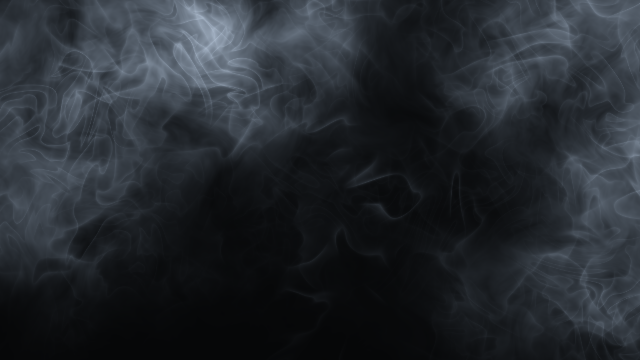
A WebGL 1 fragment shader for this texture:

```glsl
precision highp float;

// Pale blue-grey smoke drifting over a near-black background.
// Soft puffs set where the smoke lies; curl-warped gradient noise shapes
// its cloudy body, and one-sided ridges draw the thin folded veils.

uniform vec2 u_resolution;

const float TAU = 6.28318;
const vec3 SHADOW_TINT = vec3(0.87, 1.00, 1.15);
const vec3 LIGHT_TINT = vec3(0.94, 1.00, 1.08);

vec2 gradientAt(vec2 cell) {
  float angle = TAU * fract(sin(dot(cell, vec2(127.1, 311.7))) * 43758.5);
  return vec2(cos(angle), sin(angle));
}

// Gradient noise, roughly -0.7 to 0.7
float noise(vec2 p) {
  vec2 i = floor(p);
  vec2 f = p - i;
  vec2 u = f * f * f * (f * (f * 6.0 - 15.0) + 10.0);
  vec2 e = vec2(1.0, 0.0);
  float a = dot(gradientAt(i), f);
  float b = dot(gradientAt(i + e.xy), f - e.xy);
  float c = dot(gradientAt(i + e.yx), f - e.yx);
  float d = dot(gradientAt(i + e.xx), f - e.xx);
  return mix(mix(a, b, u.x), mix(c, d, u.x), u.y);
}

float fbm(vec2 p) {
  float sum = 0.0;
  float amplitude = 0.6;
  for (int i = 0; i < 5; i++) {
    sum += amplitude * noise(p);
    p = mat2(1.6, 1.2, -1.2, 1.6) * p + 7.3;
    amplitude *= 0.56;
  }
  return sum;
}

// Divergence-free flow from a noise potential
vec2 curl(vec2 p) {
  float h = 0.02;
  float n = noise(p);
  return vec2(noise(p + vec2(0.0, h)) - n, n - noise(p + vec2(h, 0.0))) / h;
}

// Swirl a point through ever smaller eddies
vec2 swirl(vec2 p, float strength, float seed) {
  float frequency = 2.3;
  for (int i = 0; i < 4; i++) {
    p += strength * curl(p * frequency + seed);
    frequency *= 1.8;
    strength *= 0.58;
  }
  return p;
}

// Folded sheet: crisp on one side, fading slowly on the other
float veil(float n, float fade, float crispness) {
  return exp(-max(n, 0.0) * fade) * exp(min(n, 0.0) * crispness);
}

// Stacked sheets, from broad folds to fine fibres
float veils(vec2 p) {
  float sum = 0.0;
  float frequency = 3.0;
  float weight = 1.0;
  for (int i = 0; i < 5; i++) {
    float seed = 13.7 * float(i) + 4.1;
    vec2 q = swirl(p, 0.065, seed) * frequency + seed;
    float presence = smoothstep(-0.2, 0.4, noise(p * 4.0 + seed * 2.0));
    sum += weight * presence * veil(noise(q), 8.0, 28.0);
    frequency *= 1.55;
    weight *= 0.9;
  }
  return sum;
}

float puff(vec2 p, vec2 center, vec2 radius) {
  vec2 d = (p - center) / radius;
  return exp(-dot(d, d));
}

// Overall smoke layout, in units of the canvas height
float smokeCover(vec2 p) {
  float cover = 0.62 * puff(p, vec2(0.54, 0.91), vec2(0.28, 0.15));
  cover += 0.25 * puff(p, vec2(0.62, 0.71), vec2(0.20, 0.14));
  cover += 0.28 * puff(p, vec2(0.08, 0.74), vec2(0.34, 0.36));
  cover += 0.18 * puff(p, vec2(0.14, 0.41), vec2(0.33, 0.17));
  cover += 0.17 * puff(p, vec2(0.90, 0.96), vec2(0.24, 0.20));
  cover += 0.32 * puff(p, vec2(1.58, 0.97), vec2(0.26, 0.20));
  cover += 0.35 * puff(p, vec2(1.80, 0.55), vec2(0.24, 0.42));
  cover += 0.17 * puff(p, vec2(1.55, 0.18), vec2(0.28, 0.20));
  cover += 0.17 * puff(p, vec2(1.42, 0.72), vec2(0.16, 0.20));
  cover += 0.05 * puff(p, vec2(0.95, 0.55), vec2(0.25, 0.30));
  return cover;
}

void main() {
  vec2 p = gl_FragCoord.xy / u_resolution.y;

  // Ragged outline of the smoke
  vec2 drift = vec2(fbm(p * 3.0 + 3.1), fbm(p * 3.0 + 21.7));
  float cover = smokeCover(p + 0.14 * drift);

  // Cloudy body and fine folds
  float body = 0.68 + 0.95 * fbm(swirl(p, 0.05, 9.2) * 5.0);
  float density = 0.024 + cover * (max(body, 0.15) + 0.62 * veils(p));

  // Stray wisps in the dark gap
  float gap = puff(p, vec2(0.98, 0.50), vec2(0.32, 0.34));
  for (int i = 0; i < 2; i++) {
    float seed = 31.0 + 11.3 * float(i);
    float line = veil(noise(swirl(p, 0.06, seed) * 4.5 + seed), 14.0, 45.0);
    density += 0.17 * gap * line * smoothstep(0.0, 0.4, noise(p * 5.0 + seed));
  }

  // Soft shoulder keeps the brightest smoke from clipping
  float light = 0.95 * (1.0 - exp(-density / 0.9));
  gl_FragColor = vec4(light * mix(SHADOW_TINT, LIGHT_TINT, light), 1.0);
}
```
